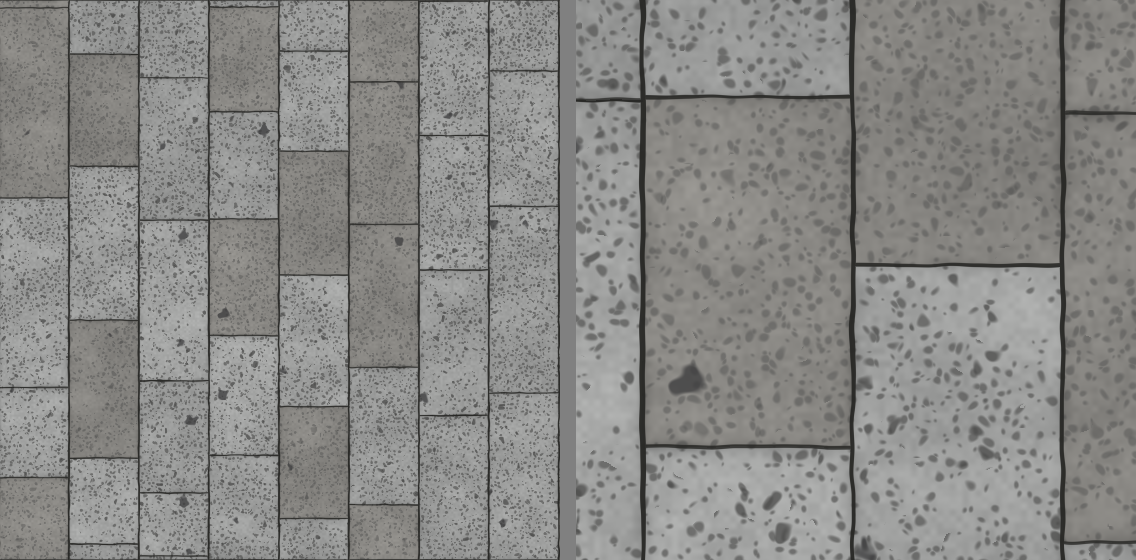
Left, the full canvas; right, a detail of the centre.
This texture is drawn by a WebGL 2 fragment shader. Its source:

```glsl
#version 300 es
precision highp float;
// Grey stone paving: eight columns of hammered slabs with staggered dark joints.
// Each column spaces its cross joints evenly, then swings them by a cosine so
// slab lengths vary; pits, stains and mottling come from scattered dots and noise.
uniform vec2 u_resolution;
out vec4 fragColor;

const float TAU = 6.2831853;
const float COLUMNS = 8.0;
const float COLUMN_SHIFT = 0.002;
const float JOINT_HALF = 0.0013;      // half width of long joints
const float CROSS_HALF = 0.0010;      // half width of cross joints
const float WOBBLE = 0.0016;          // unevenness of slab edges
const float DARK_SHARE = 0.27;        // share of darker, warmer slabs
const vec3 LIGHT_STONE = vec3(0.622, 0.626, 0.622);
const vec3 DARK_STONE = vec3(0.535, 0.528, 0.512);
const vec3 PIT_COLOR = vec3(0.345, 0.345, 0.340);
const vec3 STAIN_COLOR = vec3(0.230, 0.230, 0.235);
const vec3 JOINT_COLOR = vec3(0.155, 0.155, 0.145);
// Per column: mean start, number of slabs, swing of the spacing
const vec3 LAYOUT[8] = vec3[8](
  vec3(0.103, 4.0, 0.089), vec3(0.351, 5.0, 0.067),
  vec3(0.817, 5.0, -0.078), vec3(0.003, 5.0, -0.012),
  vec3(0.901, 5.0, -0.031), vec3(0.151, 4.0, 0.005),
  vec3(-0.008, 4.0, -0.010), vec3(0.399, 3.0, 0.061));

float hash(vec2 p) {
  vec3 q = fract(p.xyx * vec3(0.1031, 0.1030, 0.0973));
  q += dot(q, q.yzx + 33.33);
  return fract((q.x + q.y) * q.z);
}

float noise(vec2 p) {
  vec2 i = floor(p), f = fract(p);
  f = f * f * (3.0 - 2.0 * f);
  vec2 e = vec2(1.0, 0.0);
  return mix(mix(hash(i), hash(i + e.xy), f.x),
             mix(hash(i + e.yx), hash(i + e.xx), f.x), f.y);
}

float fbm(vec2 p) {
  float sum = 0.0, gain = 0.5;
  for (int i = 0; i < 4; i++) {
    sum += gain * noise(p);
    p = p * 2.03 + 17.7;
    gain *= 0.5;
  }
  return sum / 0.9375;
}

// Coverage of random round dots, one per cell; radii are in cell units
float dots(vec2 p, float amount, vec2 radii, float soft) {
  vec2 cell = floor(p);
  float cover = 0.0;
  for (int y = -1; y <= 1; y++)
    for (int x = -1; x <= 1; x++) {
      vec2 c = cell + vec2(x, y);
      vec2 center = c + 0.1 + 0.8 * vec2(hash(c + 11.3), hash(c + 47.9));
      float radius = mix(radii.x, radii.y, hash(c + 83.1));
      float present = step(hash(c + 131.7), amount);
      float dist = length(p - center);
      cover = max(cover, present * (1.0 - smoothstep(radius - soft, radius + soft, dist)));
    }
  return cover;
}

float line(float dist, float halfWidth, float px) {
  return 1.0 - smoothstep(halfWidth - 0.6 * px, halfWidth + 0.8 * px, dist);
}

void main() {
  vec2 uv = gl_FragCoord.xy / u_resolution;
  float px = 1.0 / min(u_resolution.x, u_resolution.y);
  vec2 p = vec2(uv.x, 1.0 - uv.y);
  vec2 w = p + WOBBLE * (vec2(noise(p * 70.0), noise(p * 70.0 + 91.0)) - 0.5);

  // Column and distance to its long joints
  float across = (w.x + COLUMN_SHIFT) * COLUMNS;
  float column = mod(floor(across), COLUMNS);
  float sideDist = (0.5 - abs(fract(across) - 0.5)) / COLUMNS;

  // Slab below the nearest joint above, and distance to cross joints
  vec3 layout_ = LAYOUT[int(column)];
  float slab = 0.0, below = 2.0, crossDist = 1.0;
  for (float k = 0.0; k < layout_.y; k++) {
    float joint = layout_.x + k / layout_.y + layout_.z * cos(TAU * (k - 2.0) / layout_.y);
    float d = fract(w.y - joint);
    if (d < below) { below = d; slab = k; }
    crossDist = min(crossDist, min(d, 1.0 - d));
  }
  crossDist = min(crossDist, min(p.y, 1.0 - p.y));
  vec2 id = vec2(column * 7.0 + 3.0, slab * 13.0 + 5.0);

  // Slab tone, broad mottling and fine grain
  float dark = step(hash(id), DARK_SHARE);
  vec3 color = mix(LIGHT_STONE, DARK_STONE, dark);
  color *= 1.0 + 0.07 * (hash(id + 29.0) - 0.5);
  float mottle = fbm(p * vec2(14.0, 19.0) + id * 5.3);
  color *= 1.0 + 0.20 * (mottle - 0.5) + 0.09 * (noise(p * 260.0) - 0.5);

  // Hammered pits: dense small ones, sparse larger ones
  vec2 warp = vec2(noise(p * 110.0), noise(p * 110.0 + 53.0)) - 0.5;
  float density = clamp(1.25 - 1.2 * mottle + 0.25 * (hash(id + 61.0) - 0.5), 0.2, 0.95);
  float fine = dots(p * 145.0 + 0.7 * warp, density, vec2(0.10, 0.40), max(0.16, 73.0 * px));
  float coarse = dots(p * 62.0 + 0.5 * warp, 0.22, vec2(0.08, 0.24), max(0.08, 31.0 * px));
  color = mix(color, PIT_COLOR, fine * mix(0.72, 0.55, dark));
  color = mix(color, PIT_COLOR * 0.85, coarse * mix(0.75, 0.4, dark));

  // Rare ragged stains and grime along the edges
  float stain = dots(p * 11.0 + 0.13 * warp, 0.20, vec2(0.03, 0.10), 0.025);
  color = mix(color, STAIN_COLOR, 0.75 * stain);
  float edge = min(sideDist, crossDist);
  color *= 1.0 - 0.28 * exp(-edge / 0.0035) * noise(p * 45.0 + 7.0);

  // Joints, with cross joints of varying depth
  float side = line(sideDist, JOINT_HALF * (0.75 + 0.6 * noise(p * 30.0)), px);
  float crossing = line(crossDist, CROSS_HALF * (0.7 + 0.7 * noise(p * 24.0 + 31.0)), px);
  crossing *= 0.75 + 0.25 * hash(id + 97.0);
  color = mix(color, JOINT_COLOR, max(0.95 * side, crossing));
  fragColor = vec4(color, 1.0);
}
```
